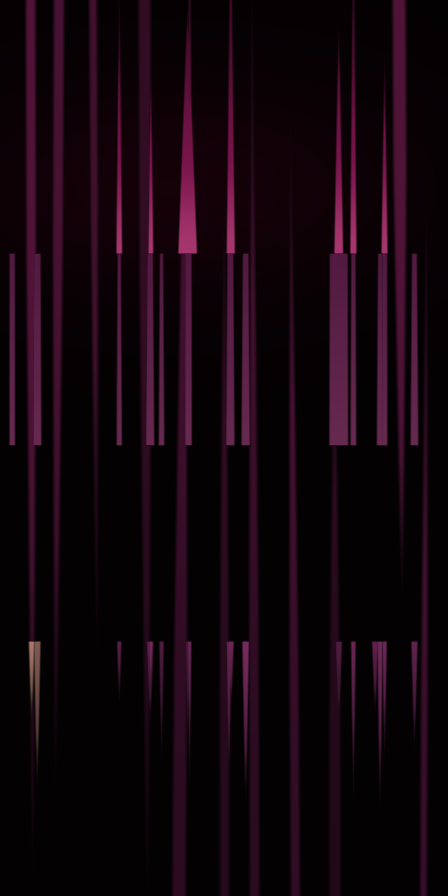
Write a Shadertoy shader that draws this background.

```glsl
const int LONG_COUNT = 11;
const int SHORT_COUNT = 18;
const float PER_CLUSTER = 3.0;
const float CLUSTER_SPREAD = 0.12;
const int WIDE_UPPER = 8;           // broad streak of the upper band
const int WIDE_MIDDLE = 12;         // broad streak of the middle band
const float WIDE_HALF = 0.021;

// Heights of the horizontal cuts
const float UPPER_CUT = 0.717;
const float MIDDLE_CUT = 0.503;
const float LOWER_CUT = 0.284;

const float SHARP_EDGE = 0.003;
const float SOFT_EDGE = 0.006;
const float CUT_EDGE = 0.001;

const vec3 BLACK = vec3(0.016, 0.005, 0.011);
const vec3 RED_GLOW = vec3(0.065, 0.0, 0.022);
const vec3 PLUM_DARK = vec3(0.20, 0.05, 0.15);
const vec3 PLUM_LIT = vec3(0.29, 0.07, 0.20);
const vec3 HOT_PINK = vec3(0.65, 0.21, 0.43);
const vec3 MAGENTA = vec3(0.47, 0.08, 0.29);
const vec3 WINE = vec3(0.25, 0.04, 0.15);
const vec3 MAUVE_TOP = vec3(0.32, 0.10, 0.25);
const vec3 MAUVE_BASE = vec3(0.40, 0.16, 0.31);
const vec3 ORCHID = vec3(0.48, 0.17, 0.38);
const vec3 PALE_ROSE = vec3(0.76, 0.54, 0.48);

float hash(int id, float seed) {
    float p = fract((float(id) * 7.13 + seed * 31.7 + 2.3) * 0.1031);
    p *= p + 33.33;
    p *= p + p;
    return fract(p);
}

// Coverage of a vertical bar; fades out as it gets thinner than its edge
float bar(float dx, float halfWidth, float edge) {
    float e = max(edge, 0.7 / iResolution.x);
    float thin = clamp(halfWidth / e, 0.0, 1.0);
    return thin * smoothstep(-e, e, halfWidth - abs(dx));
}

// One above the cut height, zero below
float above(float y, float cut) {
    float e = max(CUT_EDGE, 0.5 / iResolution.y);
    return smoothstep(-e, e, y - cut);
}

// Tall, soft tapered streaks running through all bands
vec3 longStreaks(vec2 p) {
    vec3 light = vec3(0.0);
    for (int i = 0; i < LONG_COUNT; i++) {
        float x = (float(i) + 0.1 + 0.8 * hash(i, 1.0)) / float(LONG_COUNT);
        x += (hash(i, 2.0) - 0.5) * 0.03 * (p.y - 0.5);
        bool tipUp = hash(i, 3.0) < 0.7;
        float along = tipUp ? p.y : 1.0 - p.y;
        float reach = mix(0.7, 1.2, hash(i, 4.0));
        float taper = clamp(1.35 * (1.0 - along / reach), 0.0, 1.0);
        float halfWidth = mix(0.006, 0.015, hash(i, 5.0)) * taper;
        vec3 tint = mix(PLUM_DARK, PLUM_LIT, smoothstep(0.1, 0.7, p.y));
        tint *= mix(0.65, 1.1, hash(i, 6.0)) * smoothstep(0.0, 0.3, taper);
        light = max(light, tint * bar(p.x - x, halfWidth, SOFT_EDGE));
    }
    return light;
}

// Clustered streaks that share their columns across three cut bands
vec3 shortStreaks(vec2 p) {
    vec3 light = vec3(0.0);
    float upper = above(p.y, UPPER_CUT);
    float middle = above(p.y, MIDDLE_CUT) * (1.0 - upper);
    float lower = 1.0 - above(p.y, LOWER_CUT);
    float rise = clamp((p.y - UPPER_CUT) / (1.0 - UPPER_CUT), 0.0, 1.0);
    float climb = clamp((p.y - MIDDLE_CUT) / (UPPER_CUT - MIDDLE_CUT), 0.0, 1.0);
    vec3 hot = mix(HOT_PINK, MAGENTA, smoothstep(0.0, 0.4, rise));
    hot = mix(hot, WINE, smoothstep(0.3, 1.0, rise));
    vec3 mauve = mix(MAUVE_BASE, MAUVE_TOP, climb);

    for (int i = 0; i < SHORT_COUNT; i++) {
        int cluster = i / int(PER_CLUSTER);
        float clusters = float(SHORT_COUNT) / PER_CLUSTER;
        float x = (float(cluster) + 0.15 + 0.7 * hash(cluster, 11.0)) / clusters;
        x += (hash(i, 12.0) - 0.5) * CLUSTER_SPREAD;
        float dx = p.x - x;
        float size = mix(0.0045, 0.0095, hash(i, 13.0));

        // Upper band: glowing wedges, wide at the cut
        float w = i == WIDE_UPPER ? WIDE_HALF : size * 1.1;
        float shown = i == WIDE_UPPER ? 1.0 : step(hash(i, 14.0), 0.55);
        float taper = max(1.0 - rise / mix(0.8, 1.9, hash(i, 15.0)), 0.0);
        light = max(light, hot * shown * upper * bar(dx, w * taper, SHARP_EDGE));

        // Middle band: flat bars, slightly narrower at the top
        w = i == WIDE_MIDDLE ? WIDE_HALF : size;
        shown = i == WIDE_MIDDLE ? 1.0 : step(hash(i, 16.0), 0.85);
        taper = 1.0 - climb * 0.5 * hash(i, 17.0);
        light = max(light, mauve * shown * middle * bar(dx, w * taper, SHARP_EDGE));

        // Lower band: thin spikes hanging from the cut
        float drop = (LOWER_CUT - p.y) / mix(0.07, 0.22, hash(i, 18.0));
        taper = clamp(1.0 - drop, 0.0, 1.0);
        vec3 tint = mix(ORCHID, PALE_ROSE, step(x, 0.14));
        tint *= mix(0.55, 1.0, hash(i, 19.0)) * sqrt(taper);
        shown = step(hash(i, 20.0), 0.75);
        light = max(light, tint * shown * lower * bar(dx, size * 0.8 * taper, SHARP_EDGE));
    }
    return light;
}

void mainImage(out vec4 fragColor, in vec2 fragCoord) {
    vec2 p = fragCoord / iResolution.xy;
    // Faint red haze behind the upper band
    vec2 haze = (p - vec2(0.4, 0.79)) / vec2(0.5, 0.12);
    vec3 color = BLACK + RED_GLOW * exp(-dot(haze, haze));
    color = max(color, max(longStreaks(p), shortStreaks(p)));
    fragColor = vec4(color, 1.0);
}
```
